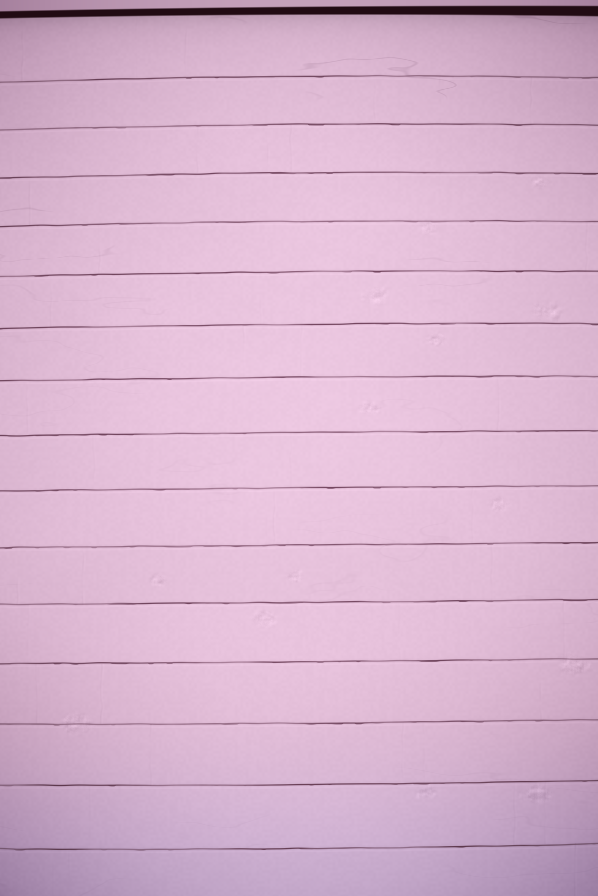
A Shadertoy shader for this texture:

```glsl
// Painted pink plank wall under a dark eave: fifteen horizontal grooves whose
// spacing widens downward by a quadratic, with slight tilt and bow, faint joints,
// scattered rough paint, hairline cracks and a soft vignette.
#define FIRST_GROOVE 0.0872
#define BOARD_HEIGHT 0.0518
#define BOARD_GROWTH 0.000677
#define GROOVE_HALF 0.0007
#define LAST_GROOVE 14.0
#define TILT 0.0055
#define JOINTS 3
#define PATCHES 14
#define CRACK_WIDTH 0.012
#define GRAIN 0.016
#define VIGNETTE 1.22

const vec3 PINK = vec3(0.922, 0.778, 0.878);
const vec3 MAUVE = vec3(0.60, 0.45, 0.57);
const vec3 GROOVE = vec3(0.46, 0.28, 0.38);
const vec3 EAVE = vec3(0.13, 0.045, 0.075);

float hash(vec2 p) {
    return fract(sin(dot(p, vec2(127.1, 311.7))) * 43758.5453);
}

float noise(vec2 p) {
    vec2 i = floor(p), f = fract(p);
    f = f * f * (3.0 - 2.0 * f);
    return mix(mix(hash(i), hash(i + vec2(1, 0)), f.x),
               mix(hash(i + vec2(0, 1)), hash(i + vec2(1, 1)), f.x), f.y);
}

float fbm(vec2 p) {
    float sum = 0.0, amp = 0.5;
    for (int i = 0; i < 4; i++) {
        sum += amp * noise(p);
        p = p * 2.03 + 17.3;
        amp *= 0.5;
    }
    return sum / 0.9375;
}

// Depth of groove k below the top edge
float grooveDepth(float k) {
    return FIRST_GROOVE + BOARD_HEIGHT * k + BOARD_GROWTH * k * k;
}

// Continuous groove index at a depth, the inverse of grooveDepth
float grooveIndex(float y) {
    float disc = BOARD_HEIGHT * BOARD_HEIGHT + 4.0 * BOARD_GROWTH * (y - FIRST_GROOVE);
    return (sqrt(max(disc, 0.0)) - BOARD_HEIGHT) / (2.0 * BOARD_GROWTH);
}

// Antialiased coverage of a band with the given half width
float band(float d, float halfWidth, float px) {
    float soft = max(px, 0.0012);
    return clamp((halfWidth - abs(d)) / soft + 0.5, 0.0, 1.0);
}

// Light minus shade of a rough surface lit from above
float relief(vec2 p) {
    return fbm(p) - fbm(p + vec2(0.25, 0.4));
}

void mainImage(out vec4 fragColor, in vec2 fragCoord) {
    float px = 1.0 / iResolution.y;
    vec2 p = vec2(fragCoord.x, iResolution.y - fragCoord.y) * px;
    float side = 2.0 * fragCoord.x / iResolution.x - 1.0;
    float bow = side * side - 0.4;

    // Vignette, cooler toward the ground
    float v = (p.y - 0.46) / 0.54;
    float x2 = side * side;
    float shade = VIGNETTE * (0.15 * x2 + 0.36 * abs(v * v * v) + 0.28 * x2 * v * v);
    vec3 col = mix(PINK, MAUVE, clamp(shade, 0.0, 1.0));
    col += vec3(-0.015, 0.02, 0.045) * smoothstep(0.78, 1.0, p.y);

    // Paint mottling and fine grain
    col += 0.025 * (fbm(p * vec2(5.0, 8.0)) - 0.5);
    col += GRAIN * (noise(p * 330.0) - 0.5);

    // Straighten tilt and bow, then find the nearest groove and the board
    float y = p.y + TILT * 0.5 * side - bow * mix(0.005, -0.003, p.y);
    float u = grooveIndex(y);
    float k = clamp(floor(u + 0.5), 0.0, LAST_GROOVE);
    float board = clamp(floor(u), -1.0, LAST_GROOVE);
    float jitter = 0.002 * (hash(vec2(k, 4.0)) - 0.5);
    float wobble = 0.0009 * (noise(vec2(p.x * 45.0, k * 7.0)) - 0.5);
    float d = y - grooveDepth(k) - jitter - wobble;
    col *= 0.992 + 0.016 * hash(vec2(board, 9.0));

    // Faint vertical joints on each board
    for (int i = 0; i < JOINTS; i++) {
        vec2 id = vec2(board, float(i) + 20.0);
        float jx = 0.667 * hash(id) + 0.002 * noise(vec2(p.y * 90.0, id.y));
        float fade = 0.022 * hash(id + 5.0) * noise(vec2(p.y * 70.0, id.y));
        col -= fade * band(p.x - jx, 0.0008, px);
        col += 0.5 * fade * band(p.x - jx - 0.002, 0.0008, px);
    }

    // Scattered rough patches of paint
    float rough = relief(p * 150.0);
    for (int i = 0; i < PATCHES; i++) {
        vec2 id = vec2(float(i), 31.0);
        vec2 c = vec2(0.667 * hash(id), 0.1 + 0.8 * hash(id + 3.0));
        float size = mix(0.008, 0.026, hash(id + 8.0));
        float r = length((p - c) * vec2(0.8, 1.2)) / size + 0.5 * noise(p * 90.0);
        col += 0.16 * rough * (1.0 - smoothstep(0.5, 1.2, r));
    }

    // Hairline cracks, mostly on the upper boards
    float crack = abs(fbm(p * vec2(5.0, 19.0) + 3.0) - 0.5);
    float worn = smoothstep(0.54, 0.7, noise(p * vec2(8.0, 13.0) + 40.0));
    worn *= mix(1.0, 0.25, smoothstep(0.15, 0.4, p.y));
    col -= 0.055 * worn * (1.0 - smoothstep(0.0, CRACK_WIDTH, crack));

    // Grooves: lit lip below, thin slit that fades and darkens along its length
    float wear = fbm(vec2(p.x * 16.0, k * 5.3 + 2.0));
    float chip = smoothstep(0.66, 0.9, noise(vec2(p.x * 95.0, k * 9.1)));
    col += 0.02 * band(d - 0.003, 0.001, px);
    col -= 0.02 * (1.0 - smoothstep(0.0, 0.004, abs(d)));
    float slit = band(d - 0.0004 * chip, GROOVE_HALF + 0.0003 * chip, px);
    float depth = mix(0.5, 1.0, smoothstep(0.25, 0.75, wear));
    col = mix(col, GROOVE * (1.0 - 0.45 * shade), slit * depth);

    // Eave: mauve fascia, dark underside and its soft shadow
    float top = 0.0085 - 0.003 * side + 0.002 * bow;
    float bottom = 0.0175 - 0.0012 * side + 0.003 * bow;
    col *= 1.0 - 0.12 * exp(-max(p.y - bottom, 0.0) / 0.012);
    col = mix(EAVE, col, smoothstep(-px, px, p.y - bottom));
    vec3 fascia = mix(vec3(0.77, 0.63, 0.73), MAUVE, 0.7 * x2);
    col = mix(fascia, col, smoothstep(-px, px, p.y - top));

    fragColor = vec4(clamp(col, 0.0, 1.0), 1.0);
}
```
